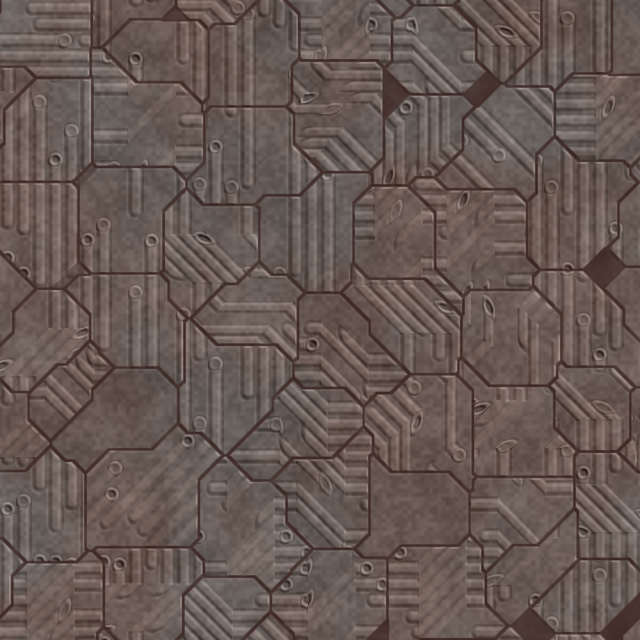
Reproduce this texture procedurally as a three.js fragment shader.

```glsl
// Worn circuit plating: chamfered panels cut by dark seams, each carrying embossed
// bundles of parallel traces with pads. Panels are Voronoi cells in the Chebyshev
// metric; a height field is lit by its slope and stained with value noise.
varying vec2 vUv;

const float PANELS = 7.0;
const float PITCH = 0.025;

float hash(vec2 p) {
  vec3 q = fract(p.xyx * 0.1031);
  q += dot(q, q.yzx + 33.33);
  return fract((q.x + q.y) * q.z);
}

float noise(vec2 p) {
  vec2 i = floor(p), f = fract(p);
  f = f * f * (3.0 - 2.0 * f);
  return mix(mix(hash(i), hash(i + vec2(1, 0)), f.x),
             mix(hash(i + vec2(0, 1)), hash(i + vec2(1, 1)), f.x), f.y);
}

float fbm(vec2 p) {
  float sum = 0.0, gain = 0.5;
  for (int i = 0; i < 4; i++) {
    sum += gain * noise(p);
    p = p * 2.03 + 17.3;
    gain *= 0.5;
  }
  return sum / 0.9375;
}

// 1 inside the radius, falling softly to 0
float disc(float d, float radius, float blur) {
  return 1.0 - smoothstep(radius - blur, radius + blur, d);
}

vec2 panelCentre(vec2 id) {
  return (id + 0.5 + 0.75 * (vec2(hash(id + 31.0), hash(id + 77.0)) - 0.5)) / PANELS;
}

// xy: panel id, z: distance to the nearest seam
vec3 findPanel(vec2 p) {
  vec2 home = floor(p * PANELS), nearestId = home;
  float first = 9.0, second = 9.0;
  for (int y = -1; y <= 1; y++) {
    for (int x = -1; x <= 1; x++) {
      vec2 id = home + vec2(x, y);
      vec2 d = abs(p - panelCentre(id));
      float dist = max(d.x, d.y);
      if (dist < first) {
        second = first;
        first = dist;
        nearestId = id;
      } else {
        second = min(second, dist);
      }
    }
  }
  return vec3(nearestId, 0.55 * (second - first));
}

// Turn so that x runs across the traces and y along them
vec2 orient(vec2 p, float kind) {
  if (kind < 0.56) return p;
  if (kind < 0.78) return p.yx;
  if (kind < 0.92) return vec2(p.x + p.y, p.x - p.y) * 0.7071;
  return vec2(p.x - p.y, p.x + p.y) * 0.7071;
}

float traceHeight(vec2 p, vec2 id) {
  float kind = hash(id + 7.0);
  vec2 q = orient(p, kind);
  float fromBend = q.y - orient(panelCentre(id), kind).y;

  // Dog-leg bend by whole lanes, so lanes meet those of the next panel
  float side = floor(hash(id + 13.0) * 3.0) - 1.0;
  float reach = 1.5 * PITCH;
  q.x += side * (clamp(fromBend, -reach, reach) + reach);
  float squeeze = mix(1.0, 0.7071, abs(side) * step(abs(fromBend), reach));

  // Each lane is broken into long capsules
  float lane = floor(q.x / PITCH);
  float across = (fract(q.x / PITCH) - 0.5) * PITCH * squeeze;
  float run = q.y / 0.34 + hash(vec2(lane + 50.0, 3.0));
  vec2 piece = vec2(lane + 50.0, floor(run) + 20.0);
  float along = (fract(run) - 0.5) * 0.34;
  float halfLength = 0.09 + 0.07 * hash(piece + 5.0);
  float present = step(hash(piece), 0.82) * step(0.1, hash(id + 19.0));

  float d = length(vec2(across, max(abs(along) - halfLength, 0.0)));
  float ridge = disc(d, 0.0058, 0.0028) - 0.45 * disc(abs(d - 0.0105), 0.002, 0.002);
  float padDist = length(vec2(across, along - halfLength));
  float pad = 0.8 * disc(padDist, 0.0105, 0.002);
  pad -= (0.6 + 1.2 * step(0.5, hash(piece + 9.0))) * disc(padDist, 0.006, 0.002);
  return present * mix(ridge, pad, disc(padDist, 0.011, 0.001));
}

// x: surface height, y: seam strength
vec2 surface(vec2 p) {
  vec3 panel = findPanel(p);
  float seam = disc(panel.z, 0.0021, 0.0015);
  return vec2(mix(traceHeight(p, panel.xy), -0.4, seam), seam);
}

void main() {
  vec2 here = surface(vUv);
  float relief = here.x - surface(vUv + vec2(0.0027, 0.0031)).x;

  // Grey metal with brown stains, wear and fine grain
  float stain = smoothstep(0.3, 0.7, fbm(vUv * 6.0 + 4.0));
  vec3 color = mix(vec3(0.392, 0.362, 0.348), vec3(0.408, 0.338, 0.315), stain);
  color += 0.12 * (fbm(vUv * 24.0 + 40.0) - 0.5) + 0.08 * (noise(vUv * 150.0) - 0.5);
  color += 0.03 * (hash(findPanel(vUv).xy + 3.0) - 0.5);

  // Raised tops are warm and pale, hollows dark, slopes lit from the upper right
  color += here.x * vec3(0.046, 0.038, 0.035) + 0.1 * relief;
  float seamWear = 0.6 + 0.3 * noise(vUv * 30.0);
  color = mix(color, vec3(0.235, 0.145, 0.13), here.y * seamWear);
  gl_FragColor = vec4(color, 1.0);
}
```
